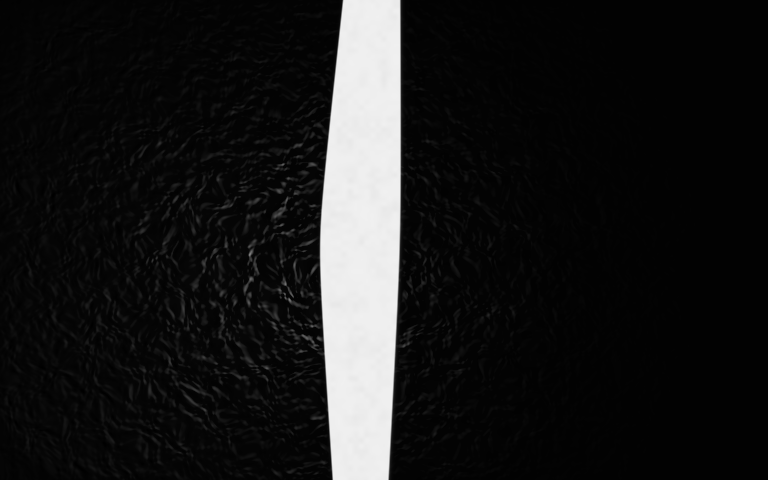
Reproduce this background procedurally as a Shadertoy shader.

```glsl
// A pale tapered vertical band over black grained leather, lit softly near the middle.

const vec3 BAND_COLOR = vec3(0.932);
const vec3 LEATHER_COLOR = vec3(0.009);

float hash(vec2 p) {
    return fract(sin(dot(p, vec2(127.1, 311.7))) * 43758.5453);
}

float valueNoise(vec2 p) {
    vec2 cell = floor(p);
    vec2 f = fract(p);
    f = f * f * (3.0 - 2.0 * f);
    float low = mix(hash(cell), hash(cell + vec2(1.0, 0.0)), f.x);
    float high = mix(hash(cell + vec2(0.0, 1.0)), hash(cell + 1.0), f.x);
    return mix(low, high, f.y);
}

// Leather height: warped coarse pores with a finer octave
float grainHeight(vec2 p) {
    vec2 warp = vec2(valueNoise(p * 24.0), valueNoise(p * 24.0 + 37.0));
    vec2 q = p * 66.0 + warp * 1.6;
    return valueNoise(q) + 0.5 * valueNoise(mat2(0.8, 0.6, -0.6, 0.8) * q * 2.0);
}

// Slope of the grain along the direction of the light
float grainSlope(vec2 p, vec2 lightDir) {
    vec2 offset = lightDir * 0.002;
    return grainHeight(p + offset) - grainHeight(p - offset);
}

// Gaussian falloff with a separate reach on each side
float sideGlow(vec2 p, vec2 center, float leftReach, float rightReach, float height) {
    vec2 d = p - center;
    d /= vec2(d.x < 0.0 ? leftReach : rightReach, height);
    return exp(-dot(d, d));
}

// Smoothly bent edge: x position at height d from the middle
float bentEdge(float d, float base, float tilt, float bend, float roundness) {
    return base + tilt * d + sqrt(bend * bend * d * d + roundness * roundness);
}

float roundedBox(vec2 p, vec2 halfSize, float radius) {
    vec2 q = abs(p) - halfSize + radius;
    return length(max(q, 0.0)) + min(max(q.x, q.y), 0.0) - radius;
}

vec3 leather(vec2 p, float aspect) {
    vec2 lightPos = vec2(0.5 * aspect - 0.12, 0.42);
    vec2 lightDir = normalize(lightPos - p + vec2(0.0001));
    float slope = grainSlope(p, lightDir);
    float facet = max(slope - 0.02, 0.0);

    // Bright grain near the light, faint sheen toward the left
    float glow = sideGlow(p, lightPos, 0.42, 0.33, 0.38);
    glow *= mix(1.0, 0.68, smoothstep(-0.05, 0.2, p.x - lightPos.x));
    float sheen = 1.0 - smoothstep(0.0, 0.85, p.x);
    sheen *= 1.0 - 0.6 * p.y;
    float patches = 0.55 + 0.9 * valueNoise(p * 17.0 + 5.0);

    float light = facet * glow * patches * 0.75;
    light += 0.018 * glow * valueNoise(p * 40.0);
    light += sheen * (0.016 + 0.06 * slope);

    // Darkened rounded frame corners
    vec2 halfSize = vec2(0.5 * aspect, 0.5);
    float frame = roundedBox(p - halfSize, halfSize, 0.17);
    float inside = 1.0 - smoothstep(-0.02, 0.015, frame);
    return LEATHER_COLOR + vec3(max(light, -0.008) * mix(0.35, 1.0, inside));
}

vec3 bandSurface(vec2 p) {
    float wear = valueNoise(p * vec2(45.0, 30.0)) * valueNoise(p * 85.0);
    return BAND_COLOR + 0.008 - 0.035 * wear;
}

void mainImage(out vec4 fragColor, in vec2 fragCoord) {
    vec2 p = fragCoord / iResolution.y;
    float aspect = iResolution.x / iResolution.y;
    float middle = 0.5 * aspect;
    float d = p.y - 0.5;

    // Band edges and their antialiased coverage
    float left = middle + bentEdge(d, -0.141, 0.0215, 0.0885, 0.008);
    float right = middle - bentEdge(d, -0.037, -0.0245, 0.0295, 0.004);
    float inset = min(p.x - left, right - p.x);
    float soft = max(0.0022, 0.7 / iResolution.y);
    float coverage = smoothstep(-soft, soft, inset);

    // Shadow and thin grey rim beside the band
    vec3 color = leather(p, aspect);
    color *= mix(0.5, 1.0, smoothstep(0.0, 0.018, -inset));
    float rim = exp(-abs(inset) / 0.003) * (p.x > middle ? 0.2 : 0.08);
    color = mix(color + rim, bandSurface(p), coverage);

    fragColor = vec4(clamp(color, 0.0, 1.0), 1.0);
}
```
